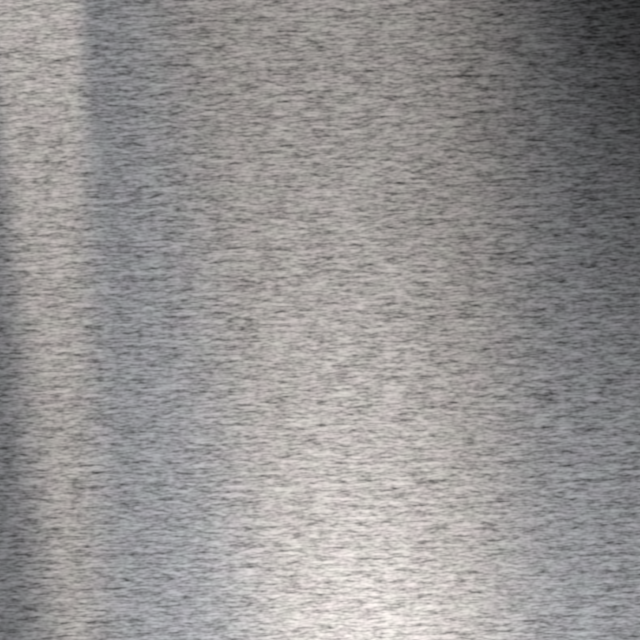
Write a WebGL 2 fragment shader that draws this texture.

```glsl
#version 300 es
precision highp float;
// Brushed steel sheet: soft reflections (a broad sheen, a narrow bright band
// and a dark corner) under fine, nearly horizontal brush marks. The marks are
// several layers of gradient noise stretched along x.

uniform vec2 u_resolution;
out vec4 fragColor;

// Random unit gradient for a lattice cell
vec2 cellGradient(vec2 cell) {
    uvec2 q = uvec2(ivec2(cell) + 4096);
    uint h = q.x * 1597334677u ^ q.y * 3812015801u;
    h = (h ^ (h >> 15)) * 2246822519u;
    h ^= h >> 13;
    float angle = float(h & 65535u) * 6.28318 / 65536.0;
    return vec2(cos(angle), sin(angle));
}

float gradientNoise(vec2 p) {
    vec2 cell = floor(p), f = p - cell;
    vec2 w = f * f * f * (f * (f * 6.0 - 15.0) + 10.0);
    vec2 e = vec2(1.0, 0.0);
    float bottom = mix(dot(cellGradient(cell), f),
                       dot(cellGradient(cell + e.xy), f - e.xy), w.x);
    float top = mix(dot(cellGradient(cell + e.yx), f - e.yx),
                    dot(cellGradient(cell + e.xx), f - e.xx), w.x);
    return mix(bottom, top, w.y);
}

// Brush marks: each layer is finer, shorter and sheared a little differently
float brushMarks(vec2 uv) {
    vec2 size = vec2(17.0, 112.0);
    float sum = 0.3 * gradientNoise(uv * vec2(7.0, 40.0));
    float weight = 0.8;
    for (int i = 0; i < 5; i++) {
        float shear = 0.025 + 0.025 * sin(float(i) * 2.4);
        vec2 p = vec2(uv.x, uv.y - shear * uv.x) * size;
        sum += weight * gradientNoise(p + float(i) * 37.3);
        size *= vec2(1.55, 1.24);
        weight *= 1.04;
    }
    // Fine grit that breaks the marks up
    sum += 0.4 * gradientNoise(uv * vec2(170.0, 230.0) + 5.1);
    return sum - 0.2 * sum * sum;
}

// Gaussian bump around zero
float bump(float d, float width) {
    return exp(-d * d / (width * width));
}

void main() {
    vec2 uv = gl_FragCoord.xy / u_resolution;
    float low = 1.0 - uv.y;

    // Broad sheen that brightens toward the bottom
    float sheen = bump(uv.x - 0.57 + 0.1 * uv.y, 0.25);
    float light = mix(0.57, 0.485, uv.y) + (0.08 + 0.23 * low * low) * sheen;

    // Darkening toward the upper right
    light -= 0.35 * pow(uv.y, 1.5) * smoothstep(0.6, 1.1, uv.x);

    // Narrow band at the left, crisp above and blurred below
    float blur = mix(0.06, 0.02, uv.y);
    float leftEdge = -0.02 + 0.09 * low;
    float rightEdge = 0.128 + 0.03 * low;
    float pastLeft = smoothstep(-blur, blur, uv.x - leftEdge);
    float pastRight = smoothstep(-blur, blur, uv.x - rightEdge);
    float band = pastLeft * (1.0 - pastRight);
    light += mix(0.06, 0.17, uv.y * uv.y) * band;
    light -= 0.13 * sqrt(low) * (1.0 - pastLeft);

    // Brush marks, weaker in the shade
    light += brushMarks(uv) * 0.118 * (0.4 + light);

    // Warm in the band and the sheen, cool between them and at the sides
    float sheenStart = 0.25 + 0.13 * low;
    float warmth = smoothstep(-0.1, 0.1, uv.x - sheenStart)
                 * (1.0 - smoothstep(0.7, 0.92, uv.x));
    warmth = max(warmth, band);
    vec3 tint = mix(vec3(0.985, 0.992, 1.015), vec3(1.025, 0.997, 0.978), warmth);

    // Faint colour mottling
    float mottle = gradientNoise(uv * vec2(24.0, 34.0) + 11.7);
    tint += mottle * vec3(0.016, -0.012, 0.01);

    fragColor = vec4(clamp(light * tint, 0.0, 1.0), 1.0);
}
```
